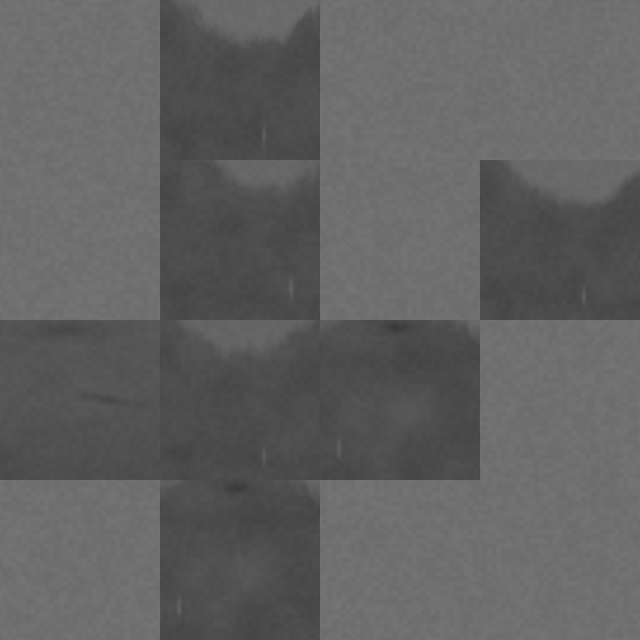
This texture is drawn by a three.js fragment shader. Its source:

```glsl
// A four by four board of grey stone tiles: plain grainy ones and dark mottled ones.
// Dark tiles are cloudy noise plus a ragged pale fringe at the top, soft stains
// and small bright scratches; every tile carries fine grain.
varying vec2 vUv;

const float GRID = 4.0;
const float PLAIN_GREY = 0.438;
const float DARK_GREY = 0.297;
const float SLAB_GREY = 0.332;
const float PALE_GREY = 0.425;
const float GRAIN_SCALE = 34.0;
const float PLAIN_GRAIN = 0.032;
const float DARK_GRAIN = 0.022;
const float EDGE_SOFTNESS = 0.0004;

// Tile kinds
const float PLAIN = 0.0;
const float NOTCHED = 1.0;
const float ARCHED = 2.0;
const float SLAB = 3.0;

float hash(vec2 p) {
  vec3 q = fract(vec3(p.xyx) * 0.1031);
  q += dot(q, q.yzx + 33.33);
  return fract((q.x + q.y) * q.z);
}

float noise(vec2 p) {
  vec2 i = floor(p);
  vec2 f = fract(p);
  f = f * f * (3.0 - 2.0 * f);
  return mix(mix(hash(i), hash(i + vec2(1.0, 0.0)), f.x),
             mix(hash(i + vec2(0.0, 1.0)), hash(i + vec2(1.0, 1.0)), f.x), f.y);
}

// Layered noise, centred on zero
float clouds(vec2 p) {
  float sum = 0.0;
  float gain = 0.5;
  for (int i = 0; i < 4; i++) {
    sum += gain * (noise(p) - 0.5);
    p = p * 2.1 + 17.3;
    gain *= 0.55;
  }
  return sum;
}

float blob(vec2 p, vec2 centre, vec2 radius) {
  vec2 q = (p - centre) / radius;
  return exp(-dot(q, q));
}

// Cells count from the upper left
float tileKind(vec2 cell) {
  if (cell.y == 2.0 && cell.x == 0.0) return SLAB;
  if (cell.y == 2.0 && cell.x == 2.0) return ARCHED;
  if (cell.x == 1.0) return cell.y == 3.0 ? ARCHED : NOTCHED;
  if (cell.x == 3.0 && cell.y == 1.0) return NOTCHED;
  return PLAIN;
}

// Pale notch: centre, half width, depth, strength
vec4 notchShape(vec2 cell) {
  if (cell.x == 3.0) return vec4(0.61, 0.45, 0.27, 0.95);
  if (cell.y == 0.0) return vec4(0.58, 0.45, 0.25, 1.0);
  if (cell.y == 1.0) return vec4(0.67, 0.34, 0.18, 0.85);
  return vec4(0.54, 0.38, 0.20, 0.75);
}

float notchedTile(vec2 p, vec2 cell) {
  vec4 notch = notchShape(cell);
  float across = (p.x - notch.x) / notch.y;
  float rim = notch.z * (1.0 - across * across) + 0.22 * clouds(p * vec2(9.0, 5.0) + cell);
  float pale = smoothstep(-0.07, 0.09, rim - p.y);
  float grey = DARK_GREY + 0.06 * clouds(p * 5.0 + 4.0);
  grey -= 0.030 * blob(p, vec2(0.88, 0.38), vec2(0.16, 0.25));
  grey -= 0.030 * blob(p, vec2(0.08, 0.82), vec2(0.12, 0.07));
  grey += 0.020 * blob(p, vec2(0.92, 0.58), vec2(0.12, 0.14));
  grey += 0.035 * blob(p, vec2(notch.x, 0.1), vec2(0.45, 0.2));
  vec2 scratch = cell.y == 1.0 && cell.x == 1.0 ? vec2(0.82, 0.81) : vec2(0.65, 0.85);
  grey += 0.08 * blob(p, scratch, vec2(0.013, 0.06));
  return mix(grey, PALE_GREY, pale * notch.w * 0.92);
}

float archedTile(vec2 p) {
  float side = abs(p.x - 0.45);
  float rim = 0.45 * (side - 0.27) + 0.17 * clouds(p * vec2(10.0, 6.0) + 8.0);
  float pale = smoothstep(-0.05, 0.09, rim - p.y);
  float grey = DARK_GREY + 0.06 * clouds(p * 5.0 + 21.0);
  grey += 0.030 * blob(p, vec2(0.48, 0.56), vec2(0.25, 0.20));
  grey -= 0.070 * blob(p, vec2(0.48, 0.05), vec2(0.09, 0.035));
  grey -= 0.025 * blob(p, vec2(0.55, 0.26), vec2(0.32, 0.14));
  grey += 0.030 * blob(p, vec2(0.12, 0.08), vec2(0.20, 0.12));
  grey += 0.08 * blob(p, vec2(0.12, 0.80), vec2(0.013, 0.06));
  return mix(grey, PALE_GREY, pale * mix(0.5, 0.85, p.x));
}

float slabTile(vec2 p) {
  float grey = SLAB_GREY + 0.05 * clouds(p * vec2(4.0, 6.0) + 31.0);
  grey -= 0.045 * blob(p, vec2(0.36, 0.07), vec2(0.24, 0.06));
  grey -= 0.050 * blob(p, vec2(0.68, 0.50 + 0.15 * (p.x - 0.68)), vec2(0.20, 0.03));
  return grey - 0.035 * smoothstep(0.55, 1.0, p.y);
}

float boardGrey(vec2 uv) {
  vec2 board = clamp(vec2(uv.x, 1.0 - uv.y), 0.0, 0.9999) * GRID;
  vec2 cell = floor(board);
  vec2 p = fract(board);
  float kind = tileKind(cell);
  float grain = noise(board * GRAIN_SCALE) - 0.5;
  if (kind == PLAIN) return PLAIN_GREY + PLAIN_GRAIN * grain + 0.016 * clouds(board * 7.0);
  float grey = kind == NOTCHED ? notchedTile(p, cell) : kind == ARCHED ? archedTile(p) : slabTile(p);
  return grey + DARK_GRAIN * grain;
}

void main() {
  // Four samples soften the tile borders
  vec2 a = vec2(EDGE_SOFTNESS);
  vec2 b = vec2(EDGE_SOFTNESS, -EDGE_SOFTNESS);
  float grey = boardGrey(vUv + a) + boardGrey(vUv - a) + boardGrey(vUv + b) + boardGrey(vUv - b);
  gl_FragColor = vec4(vec3(grey * 0.25), 1.0);
}
```
